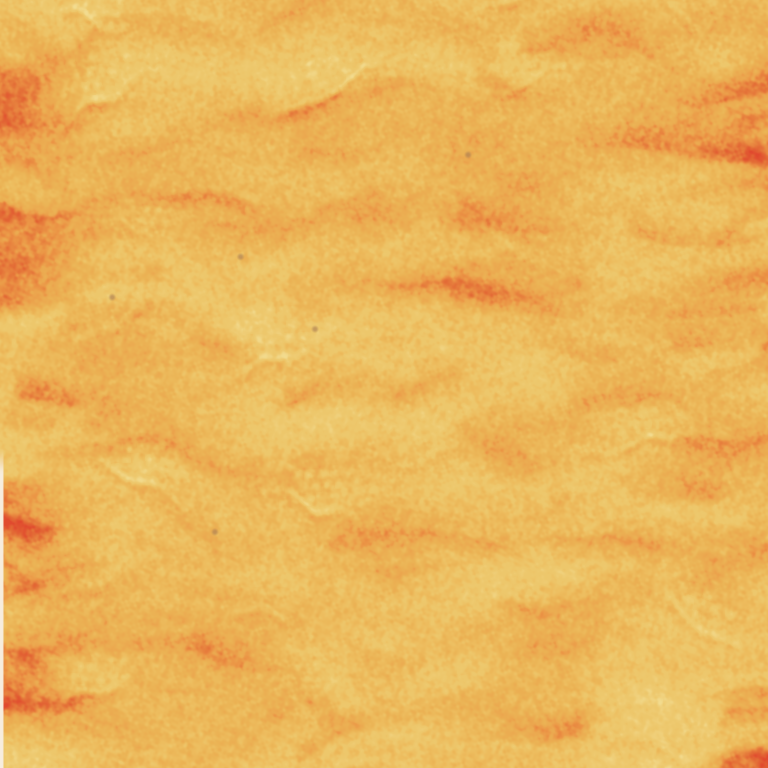
Write a WebGL 1 fragment shader that draws this texture.

```glsl
precision highp float;
uniform vec2 u_resolution;

float hash(vec2 p) {
  vec3 q = fract(p.xyx * vec3(0.1031, 0.1030, 0.0973));
  q += dot(q, q.yzx + 33.33);
  return fract((q.x + q.y) * q.z);
}

vec2 hash2(vec2 p) {
  return vec2(hash(p), hash(p + 57.3));
}

float noise(vec2 p) {
  vec2 i = floor(p), f = fract(p);
  f = f * f * (3.0 - 2.0 * f);
  return mix(mix(hash(i), hash(i + vec2(1, 0)), f.x),
             mix(hash(i + vec2(0, 1)), hash(i + vec2(1, 1)), f.x), f.y);
}

float fbm(vec2 p) {
  float sum = 0.0, amp = 0.53;
  for (int i = 0; i < 4; i++) {
    sum += amp * noise(p);
    p = mat2(0.96, 0.28, -0.28, 0.96) * p * 2.0 + 11.7;
    amp *= 0.55;
  }
  return sum;
}

// Tapered wavy folds: crisp on one side, a soft shadow on the other
float folds(vec2 p, vec2 cell, float seed) {
  float sum = 0.0;
  for (int j = -1; j <= 1; j++) {
    for (int i = -1; i <= 1; i++) {
      vec2 id = floor(p / cell) + vec2(i, j);
      vec2 r = hash2(id + seed), s = hash2(id + seed + 19.0);
      vec2 q = p - (id + 0.1 + 0.8 * r) * cell;
      float t = q.x / (cell.x * mix(0.32, 0.6, s.x));
      float tilt = (hash(id + seed + 33.0) - 0.5) * 0.055 * t;
      float bend = (r.x - 0.5) * 0.045 * cos(2.4 * t);
      float d = q.y - tilt - bend - 0.004 * sin(q.x * 45.0 + r.y * 6.0);
      float width = d * (r.y - 0.5) > 0.0 ? 0.0065 : 0.02;
      float skew = t * (s.x > 0.5 ? 1.0 : -1.0);
      float taper = smoothstep(-1.0, 0.5, skew) * smoothstep(1.0, 0.75, skew);
      float profile = 0.85 * exp(-d * d / (width * width)) + 0.2 * exp(-d * d / 0.0009);
      sum += taper * profile * mix(0.25, 1.0, s.y);
    }
  }
  return sum;
}

// Pale patches of small beads with a thin bright ripple beneath
float ripples(vec2 p) {
  vec2 cell = vec2(0.25, 0.155);
  float sum = 0.0;
  vec2 g = p / vec2(0.018, 0.016);
  g.x += 0.5 * mod(floor(g.y), 2.0);
  vec2 b = fract(g) - 0.5 - 0.35 * (hash2(floor(g)) - 0.5);
  float bead = exp(-dot(b, b) * 9.0) * (0.3 + 0.6 * hash(floor(g) + 8.0)) + 0.2;
  for (int j = -1; j <= 1; j++) {
    for (int i = -1; i <= 1; i++) {
      vec2 id = floor(p / cell) + vec2(i, j);
      vec2 r = hash2(id + 71.0);
      vec2 q = p - (id + 0.2 + 0.6 * r) * cell;
      float power = 0.3 + 0.7 * hash(id + 5.0);
      vec2 e = (q - vec2(0.0, 0.026)) / vec2(0.065, 0.038);
      sum += power * bead * exp(-dot(e, e));
      float slope = (r.y > 0.5 ? 0.4 : -0.4) * (0.4 + r.x);
      float d = q.y - slope * q.x - 0.007 * sin(q.x * 75.0 + r.x * 6.0);
      float reach = exp(-q.x * q.x / 0.0024);
      float line = exp(-d * d / 0.00003) - 0.75 * exp(-pow(d + 0.01, 2.0) / 0.00004);
      sum += power * reach * line * 0.7;
    }
  }
  return sum;
}

// Pale gold through amber to red
vec3 ramp(float h) {
  vec3 c = mix(vec3(0.95, 0.86, 0.56), vec3(0.93, 0.78, 0.42), smoothstep(-0.6, 0.0, h));
  c = mix(c, vec3(0.93, 0.74, 0.37), clamp(h / 0.2, 0.0, 1.0));
  c = mix(c, vec3(0.92, 0.70, 0.33), clamp((h - 0.2) / 0.2, 0.0, 1.0));
  c = mix(c, vec3(0.92, 0.66, 0.31), clamp((h - 0.4) / 0.2, 0.0, 1.0));
  c = mix(c, vec3(0.92, 0.58, 0.27), clamp((h - 0.6) / 0.2, 0.0, 1.0));
  c = mix(c, vec3(0.89, 0.42, 0.21), clamp((h - 0.8) / 0.35, 0.0, 1.0));
  return mix(c, vec3(0.88, 0.29, 0.18), clamp((h - 1.15) / 0.3, 0.0, 1.0));
}

void main() {
  vec2 uv = gl_FragCoord.xy / u_resolution;
  vec2 warp = vec2(noise(uv * 6.0), noise(uv * 6.0 + 31.0)) - 0.5;
  vec2 p = uv + warp * vec2(0.05, 0.05);

  // Broad tone, folds that deepen toward the sides, ripples and fine grain
  float side = smoothstep(0.16, 0.0, min(uv.x, 1.0 - uv.x));
  float heat = 0.16 + 1.0 * (fbm(p * vec2(4.5, 13.0)) - 0.5);
  float crease = 0.85 * folds(p, vec2(0.29, 0.11), 3.0)
               + 0.5 * folds(p + 0.37, vec2(0.2, 0.08), 41.0);
  heat += (0.9 + 0.5 * side) * (1.0 - exp(-crease));
  heat += 0.9 * side * smoothstep(0.6, 0.9, noise(p * vec2(3.0, 11.0) + 4.0));
  heat -= 0.6 * ripples(p);
  heat += 0.32 * (noise(uv * mat2(150.0, 60.0, -70.0, 130.0)) - 0.5);
  heat += 0.26 * (noise(uv * mat2(210.0, -90.0, 110.0, 230.0)) - 0.5);
  vec3 color = ramp(heat);

  // Few small grey specks
  for (int i = 0; i < 5; i++) {
    vec2 speck = 0.1 + 0.8 * hash2(vec2(float(i) * 7.0, 23.0));
    color = mix(color, vec3(0.66, 0.48, 0.32), 0.6 * smoothstep(0.006, 0.001, length(uv - speck)));
  }

  // Pale sliver on the lower left border
  float sliver = smoothstep(0.006, 0.003, uv.x) * smoothstep(0.42, 0.38, uv.y);
  gl_FragColor = vec4(mix(color, vec3(0.97, 0.93, 0.87), sliver), 1.0);
}
```
